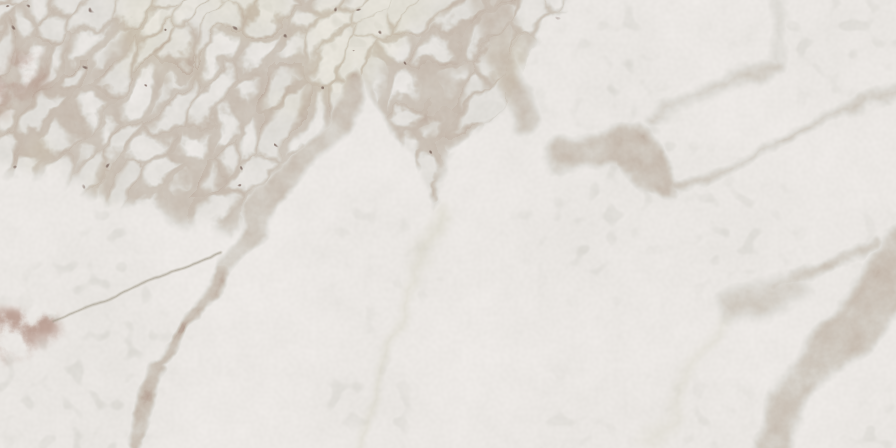
Reproduce this texture procedurally as a WebGL 2 fragment shader.

```glsl
#version 300 es
precision highp float;
// Pale marble with a brecciated taupe corner, branching veins and faint mottling.
uniform vec2 u_resolution;
out vec4 fragColor;

vec2 hash2(vec2 c) {
  vec3 q = fract(c.xyx * vec3(.1031, .1030, .0973));
  q += dot(q, q.yzx + 33.33);
  return fract((q.xx + q.yz) * q.zy);
}

float corner(vec2 cell, vec2 f, vec2 o) {
  float a = 6.2832 * hash2(cell + o).x;
  return dot(vec2(cos(a), sin(a)), f - o);
}

float gradientNoise(vec2 p) {
  vec2 i = floor(p), f = p - i;
  vec2 u = f * f * f * (f * (f * 6. - 15.) + 10.);
  return mix(mix(corner(i, f, vec2(0)), corner(i, f, vec2(1, 0)), u.x),
             mix(corner(i, f, vec2(0, 1)), corner(i, f, vec2(1)), u.x), u.y);
}

float fbm(vec2 p) {
  float sum = 0., amp = .6;
  for (int i = 0; i < 5; i++) {
    sum += amp * gradientNoise(p);
    p = mat2(1.6, 1.2, -1.2, 1.6) * p + 7.3;
    amp *= .5;
  }
  return sum;
}

// x: gap between the two nearest clast centres, y: random value of the clast
vec2 clasts(vec2 p) {
  vec2 cell = floor(p);
  float near = 9., next = 9., id = 0.;
  for (int y = -1; y <= 1; y++)
    for (int x = -1; x <= 1; x++) {
      vec2 c = cell + vec2(x, y), h = hash2(c);
      float d = length(c + .1 + .8 * h - p);
      if (d < near) { next = near; near = d; id = h.y; }
      else next = min(next, d);
    }
  return vec2(next - near, id);
}

// Tapered stroke from a to b with half widths w.x to w.y
float vein(vec2 p, vec2 a, vec2 b, vec2 w, float soft) {
  vec2 ab = b - a;
  float h = clamp(dot(p - a, ab) / dot(ab, ab), 0., 1.);
  return 1. - smoothstep(-soft, soft, length(p - a - ab * h) - mix(w.x, w.y, h));
}

vec3 stoneColor(float t) {
  vec3 c = mix(vec3(.932, .918, .905), vec3(.87, .86, .84), clamp(t * 4., 0., 1.));
  c = mix(c, vec3(.82, .795, .76), clamp(t * 4. - 1., 0., 1.));
  c = mix(c, vec3(.78, .735, .69), clamp(t * 4. - 2., 0., 1.));
  return mix(c, vec3(.69, .60, .55), clamp(t * 4. - 3., 0., 1.));
}

void main() {
  vec2 p = gl_FragCoord.xy / u_resolution.y;
  float px = 1. / u_resolution.y;
  float cloud = fbm(p * 2.6 + 4.), grain = fbm(p * 17. + 31.);
  vec2 w = p + .075 * vec2(fbm(p * 5.), fbm(p * 5. + 17.));

  // Breccia corner: ragged lower border, slanted clasts in a taupe matrix
  float border = min(max(.62 - .3 * w.x, .47 + 1.1 * (w.x - .49)),
                     max(.81 - 1.95 * (w.x - .81), .54 + 1.4 * (w.x - .95)));
  float breccia = smoothstep(-.015, .045, w.y - border);
  vec2 slant = mat2(.64, -.77, .77, .64) * (w + .03 * vec2(cloud, -cloud));
  vec2 clast = clasts(slant * vec2(9., 19.) + .7 * fbm(p * 9. + 3.));
  float body = clast.x + .65 * fbm(p * 4.5 + 11.) + .25 * grain + .2 * (clast.y - .5);
  float groundmass = 1. - smoothstep(.04, .42, body);
  float t = breccia * (.07 + .14 * clast.y + .56 * groundmass + .22 * grain);

  // Broad taupe bands and patches
  float band = vein(w, vec2(.80, .81), vec2(.56, .52), vec2(.022, .036), .012);
  band = max(band, vein(w, vec2(.56, .52), vec2(.50, .40), vec2(.034, .014), .010));
  band = max(band, vein(w, vec2(1.07, 1.02), vec2(1.16, .73), vec2(.055, .022), .025));
  band = max(band, vein(w, vec2(1.24, .65), vec2(1.40, .68), vec2(.032, .042), .016));
  band = max(band, vein(w, vec2(1.40, .68), vec2(1.47, .59), vec2(.040, .028), .014));
  band = max(band, vein(w, vec2(2.02, .42), vec2(1.84, .22), vec2(.075, .05), .018));
  band = max(band, vein(w, vec2(1.84, .22), vec2(1.72, .0), vec2(.048, .026), .018));
  band = max(band, .8 * vein(w, vec2(1.62, .31), vec2(1.75, .36), vec2(.028, .034), .03));
  t = max(t, band * (.58 + .3 * cloud + .45 * grain));

  // Narrow veins
  float thin = vein(w, vec2(.50, .40), vec2(.35, .18), vec2(.014, .010), .008);
  thin = max(thin, vein(w, vec2(.35, .18), vec2(.28, .0), vec2(.020, .012), .009));
  thin = max(thin, .75 * vein(w, vec2(1.74, .37), vec2(1.94, .46), vec2(.012), .012));
  thin = max(thin, .75 * vein(w, vec2(1.48, .59), vec2(1.67, .63), vec2(.014, .008), .014));
  thin = max(thin, .7 * vein(w, vec2(1.67, .63), vec2(2.02, .81), vec2(.008, .012), .016));
  thin = max(thin, .65 * vein(w, vec2(1.45, .72), vec2(1.72, .86), vec2(.010, .014), .018));
  thin = max(thin, .5 * vein(w, vec2(1.72, .86), vec2(1.74, 1.02), vec2(.014), .02));
  t = max(t, thin * (.68 + .6 * grain));

  // Faint warm seams and soft grey mottling in the white ground
  float seam = vein(w, vec2(.97, .54), vec2(.92, .35), vec2(.012, .006), .022);
  seam = max(seam, vein(w, vec2(.92, .35), vec2(.80, .0), vec2(.006), .02));
  seam = max(seam, .8 * vein(w, vec2(1.60, .28), vec2(1.44, .0), vec2(.008), .025));
  float mottle = smoothstep(.12, .42, gradientNoise(p * 26.)) * smoothstep(-.1, .3, cloud);
  t = max(t, .05 + .12 * cloud + .07 * grain + .17 * mottle + .17 * seam);
  vec3 color = stoneColor(t);
  color -= vec3(0., .002, .022) * max(seam, breccia * smoothstep(0., .3, cloud));

  // Rosy stains at the left edge
  float rose = max(vein(w, vec2(.0, .25), vec2(.09, .29), vec2(.045), .025),
                   .7 * vein(w, vec2(.0, .79), vec2(.07, .83), vec2(.04), .035));
  rose *= smoothstep(-.25, .3, grain + .5 * fbm(p * 11.));
  color = mix(color, vec3(.70, .58, .53), .8 * rose);

  // Hairline crack and sparse dark specks
  float crack = vein(p + .25 * (w - p), vec2(.12, .285), vec2(.49, .435), vec2(.0012, .002), px + .002);
  color = mix(color, vec3(.60, .57, .50), .75 * crack);
  vec2 cell = floor(p * 18.), h = hash2(cell + 57.);
  float speck = length(w * 18. - cell - .3 - .4 * h) / 18.;
  float dark = (1. - smoothstep(.001, .004 + px, speck)) * step(.86, hash2(cell).x);
  color = mix(color, vec3(.45, .36, .33), .7 * dark * breccia);

  fragColor = vec4(color + .012 * gradientNoise(p * 95.), 1.);
}
```
